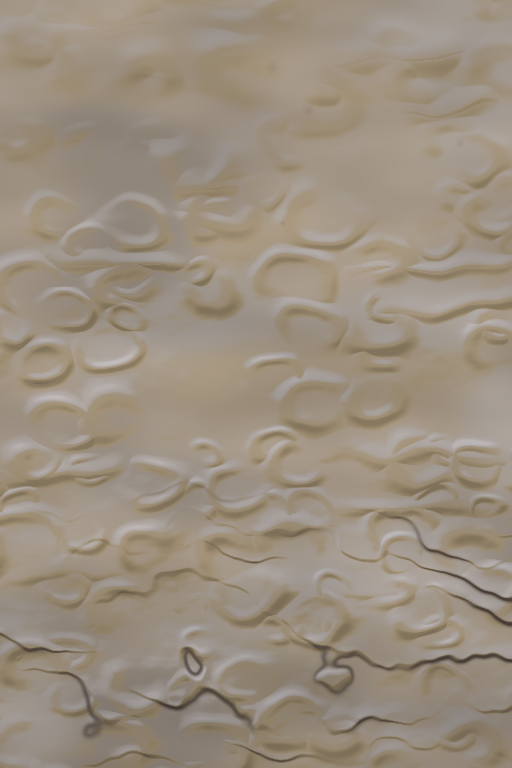
Give the GLSL for this texture, as a WebGL 2 fragment shader.

```glsl
#version 300 es
precision highp float;

uniform vec2 u_resolution;
out vec4 fragColor;

const vec3 BASE = vec3(0.63, 0.58, 0.52);
const vec3 PALE = vec3(0.645, 0.615, 0.595);
const vec3 GREY = vec3(0.57, 0.53, 0.49);
const vec3 OCHRE = vec3(0.61, 0.545, 0.44);
const vec3 UMBER = vec3(0.51, 0.455, 0.36);
const vec3 SHADOW = vec3(0.36, 0.31, 0.27);
const vec3 CRACK = vec3(0.25, 0.21, 0.19);
const vec2 LIGHT = vec2(-0.4, 0.92);
const float RING_HEIGHT = 0.0085;
const float RIDGE_HEIGHT = 0.010;
const vec2 RIDGE_CELL = vec2(0.34, 0.09);
const float FLAKE_HEIGHT = 0.012;
const float FLAKE_RATE = 17.0;
const float LUMP_SLOPE = 0.12;
const float STAIN = 0.13;

float hash(vec2 p) {
    return fract(sin(dot(p, vec2(127.1, 311.7))) * 43758.5);
}

vec2 hash2(vec2 p) {
    return vec2(hash(p), hash(p + 57.3));
}

float corner(vec2 cell, vec2 offset) {
    float a = 6.2832 * hash(cell);
    return dot(vec2(cos(a), sin(a)), offset);
}

float gradientNoise(vec2 p) {
    vec2 i = floor(p), f = p - i, u = f * f * f * (f * (f * 6.0 - 15.0) + 10.0);
    vec2 e = vec2(1, 0);
    return mix(mix(corner(i, f), corner(i + e, f - e), u.x),
               mix(corner(i + e.yx, f - e.yx), corner(i + 1.0, f - 1.0), u.x), u.y);
}

// Depth of field: sharp in the lower middle, soft towards the far edge
float focusBlur(float y) {
    return 0.0012 + 0.009 * smoothstep(0.55, 1.0, y) + 0.002 * smoothstep(0.14, 0.0, y);
}

float flakeZone(float y) {
    return smoothstep(0.40, 0.22, y);
}

// Open curls and shallow discs scattered over a jittered grid
float rings(vec2 p, float cell, float density, float blur) {
    vec2 q = p * vec2(1.0, 1.35) / cell, id = floor(q);
    float soft = blur / cell, h = 0.0;
    for (int k = 0; k < 9; k++) {
        vec2 c = id + vec2(k % 3 - 1, k / 3 - 1);
        if (hash(c + 9.1) > density) continue;
        vec2 e = q - c - 0.5 - 0.6 * (hash2(c) - 0.5);
        float r = mix(0.24, 0.40, hash(c + 3.7)), d = length(e);
        float a = 6.2832 * hash(c + 5.3);
        float arc = smoothstep(-1.15, 0.2, dot(e / max(d, 0.001), vec2(cos(a), sin(a))));
        float w = mix(0.07, 0.13, hash(c + 8.2)), ws = w + soft, t = (d - r) / ws;
        float disc = 0.45 * smoothstep(r + ws, r - ws, d);
        h = max(h, arc * exp(-t * t) * w / ws + disc * hash(c + 2.9));
    }
    return h;
}

// Long tapered folds with a steeper lower side
float ridges(vec2 p, float blur) {
    vec2 q = p / RIDGE_CELL, id = floor(q);
    float h = 0.0;
    for (int k = 0; k < 9; k++) {
        vec2 c = id + vec2(k % 3 - 1, k / 3 - 1);
        if (hash(c + 21.4) > 0.6) continue;
        vec2 e = (q - c - 0.5 - 0.7 * (hash2(c + 4.0) - 0.5)) * RIDGE_CELL;
        float reach = mix(0.07, 0.19, hash(c + 6.6));
        float taper = smoothstep(reach, reach * 0.3, abs(e.x));
        e.y -= e.x * mix(-0.12, 0.22, hash(c + 1.5));
        e.y -= 0.012 * gradientNoise(vec2(e.x * 14.0, hash(c) * 40.0));
        float w = mix(0.006, 0.011, hash(c + 7.9)) * (e.y < 0.0 ? 0.9 : 1.4), ws = w + blur;
        h = max(h, taper * exp(-e.y * e.y / (ws * ws)) * w / ws);
    }
    return h;
}

float flakeField(vec2 p) {
    return FLAKE_RATE * p.y + 3.0 * p.x + 1.8 * gradientNoise(p * vec2(4, 6))
         + 0.9 * gradientNoise(p * vec2(14, 15)) + 0.2 * gradientNoise(p * 40.0);
}

float flakeStrength(vec2 p, float layer) {
    return smoothstep(-0.3, 0.35, gradientNoise(p * vec2(6, 3) + layer * 7.3));
}

// Height of the plaster; relief reports the raised folds and curls alone
float surface(vec2 p, float blur, out float relief) {
    float zone = flakeZone(p.y), lumps = 0.0, freq = 8.0, gain = 1.0;
    for (int i = 0; i < 5; i++) {
        float fade = exp(-freq * freq * blur * blur * 4.0);
        lumps += gain * fade * gradientNoise(p * vec2(0.7, 1.0) * freq + float(i) * 11.7) / freq;
        freq *= 2.0;
        gain *= 0.68;
    }
    vec2 w = p + 0.014 * vec2(gradientNoise(p * 15.0), gradientNoise(p * 15.0 + 31.0));
    float curls = max(rings(w, 0.115, 0.78, blur), 0.75 * rings(w + 3.3, 0.08, 0.35, blur));
    float folds = ridges(w, blur) * (1.0 - 0.6 * zone);
    relief = max(curls, folds);
    float s = flakeField(p), f = fract(s);
    float lip = smoothstep(0.0, 0.12 + FLAKE_RATE * blur, f) * (1.0 - f) * (1.0 - f);
    return LUMP_SLOPE * lumps * (1.0 + 0.4 * zone) + max(RING_HEIGHT * curls, RIDGE_HEIGHT * folds)
         + FLAKE_HEIGHT * zone * lip * flakeStrength(p, floor(s));
}

void main() {
    vec2 p = gl_FragCoord.xy / u_resolution.y;
    float blur = focusBlur(p.y), eps = 0.0015 + 0.4 * blur, relief, unused;
    float h = surface(p, blur, relief);
    vec2 slope = vec2(surface(p + vec2(eps, 0), blur, unused),
                      surface(p + vec2(0, eps), blur, unused)) - h;
    float lit = -dot(slope / eps, LIGHT);

    // Broad stains, then relief tones
    vec3 col = mix(BASE, GREY, smoothstep(0.0, 0.45, gradientNoise(p * vec2(3, 5) + 4.0)));
    col = mix(col, PALE, 0.7 * smoothstep(0.0, 0.35, gradientNoise(p * vec2(4, 6) + 9.0)));
    col = mix(col, OCHRE, 0.5 * smoothstep(0.05, 0.4, gradientNoise(p * vec2(4, 7) + 17.0)));
    col = mix(col, OCHRE, 0.65 * smoothstep(0.3, 0.8, relief));
    col = mix(col, PALE, smoothstep(0.05, 0.45, lit));
    col = mix(col, OCHRE, smoothstep(0.05, 0.35, -lit));
    col = mix(col, UMBER, smoothstep(0.22, 0.75, -lit));
    col = mix(col, SHADOW, smoothstep(0.85, 1.8, -lit));
    col += vec3(0.07, 0.08, 0.10) * smoothstep(0.4, 1.1, lit);

    // Dark gaps below the flake edges
    float s = flakeField(p), layer = floor(s + 0.5);
    float rate = length(vec2(dFdx(s), dFdy(s))) * u_resolution.y;
    float gap = (s - layer) / max(rate, 8.0), width = 0.0018 + 0.8 * blur;
    float open = smoothstep(0.6, 1.0, flakeStrength(p, layer)) * flakeZone(p.y);
    col = mix(col, CRACK, 0.7 * open * exp(-gap * gap / (width * width)));

    // Sparse specks
    vec2 q = p / 0.11, id = floor(q);
    float d = length(q - id - 0.2 - 0.6 * hash2(id + 70.0)) * 0.11;
    float r = mix(0.002, 0.004, hash(id + 81.0)), faint = r / (r + 2.0 * (blur - 0.001));
    col = mix(col, CRACK, 0.7 * faint * step(hash(id + 90.0), 0.12) * smoothstep(r + blur, r - blur, d));

    // Uneven wash of light across the depth
    col *= 1.0 + STAIN * gradientNoise(p * vec2(3, 8) + 41.0) + 0.08 * gradientNoise(p * vec2(9, 18));
    col *= mix(0.92, 1.0, smoothstep(0.0, 0.35, p.y));
    fragColor = vec4(col, 1.0);
}
```
